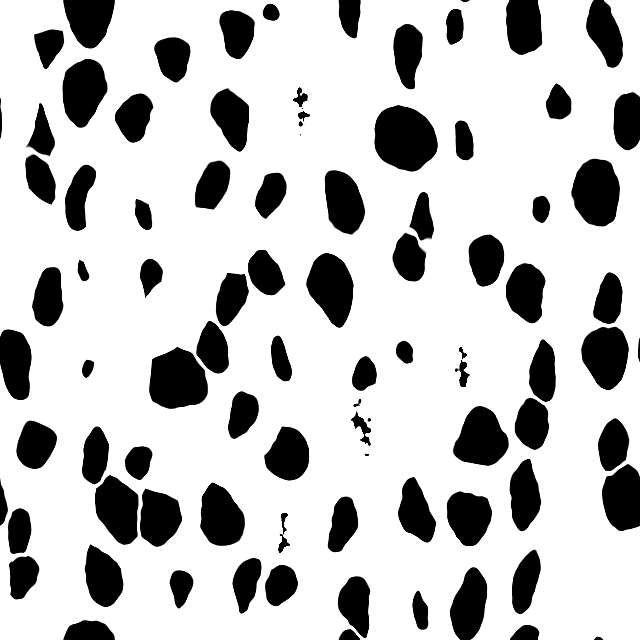
A Shadertoy shader for this pattern:

```glsl
const vec2 GRID = vec2(10.0, 8.0);   // grains across and up the tile
const vec3 PAPER = vec3(1.0);
const vec3 INK = vec3(0.0);

vec4 hash4(vec2 cell, float salt) {
    vec4 p = fract(vec4(cell, cell.x + salt, cell.y - salt) * vec4(0.1031, 0.1030, 0.0973, 0.1099));
    p += dot(p, p.wzxy + 33.33);
    return fract((p.xxyz + p.yzzw) * p.zywx);
}

// Value noise that wraps after "period" cells
float noise(vec2 uv, float period) {
    vec2 p = uv * period, i = floor(p), f = fract(p);
    f = f * f * (3.0 - 2.0 * f);
    float a = hash4(mod(i, period), period).x;
    float b = hash4(mod(i + vec2(1, 0), period), period).x;
    float c = hash4(mod(i + vec2(0, 1), period), period).x;
    float d = hash4(mod(i + vec2(1, 1), period), period).x;
    return mix(mix(a, b, f.x), mix(c, d, f.x), f.y);
}

float ellipse(vec2 q, vec2 radii) {
    float k = length(q / radii);
    return k * (k - 1.0) / max(length(q / (radii * radii)), 0.001);
}

// Signed distance to the grain of one cell; q is relative to the cell corner
float grain(vec2 q, vec2 cell, float crumble) {
    vec4 place = hash4(cell, 3.7), form = hash4(cell, 17.3), cut = hash4(cell, 41.9);
    if (place.w < 0.1) return 1.0;                       // empty cell

    q -= (0.5 + 0.72 * (place.xy - 0.5)) / GRID;
    float tilt = 0.55 * (place.z - 0.5);
    q = mat2(cos(tilt), sin(tilt), -sin(tilt), cos(tilt)) * q;

    // Ragged sliver
    if (place.w < 0.16) return ellipse(q, vec2(0.006, 0.032)) + 0.024 * (crumble - 0.4);

    // Upright, tapered oval with one side cut flat
    float tall = mix(0.014, 0.056, sqrt(form.x));
    vec2 radii = tall * vec2(mix(0.38, 0.85, form.y), 1.0);
    q.x /= 1.0 + 0.9 * (form.z - 0.5) * clamp(q.y / tall, -1.2, 1.2);
    float angle = 6.2832 * cut.x;
    vec2 side = vec2(cos(angle), sin(angle));
    float flatSide = dot(q, side) - length(radii * side) * mix(0.5, 1.2, cut.y);
    return max(ellipse(q, radii), flatSide);
}

void mainImage(out vec4 fragColor, in vec2 fragCoord) {
    vec2 uv = fragCoord / iResolution.xy;
    float crumble = noise(uv, 128.0);

    // Uneven outlines: broad bends and a fine roughness
    vec2 p = uv + 0.016 * (vec2(noise(uv, 22.0), noise(uv, 26.0)) - 0.5);
    p += 0.003 * (vec2(noise(uv, 90.0), noise(uv, 98.0)) - 0.5);

    // Nearest and second nearest grain
    vec2 home = floor(p * GRID);
    float first = 1.0, second = 1.0;
    for (int y = -1; y <= 1; y++)
    for (int x = -1; x <= 1; x++) {
        vec2 cell = home + vec2(x, y);
        float d = grain(p - cell / GRID, mod(cell, GRID), crumble);
        second = min(second, max(first, d));
        first = min(first, d);
    }

    // Keep a thin gap between neighbours
    float shape = max(first, 0.003 - 0.5 * (second - first));
    float soft = 0.5 / iResolution.y;
    fragColor = vec4(mix(INK, PAPER, smoothstep(-soft, soft, shape)), 1.0);
}
```
